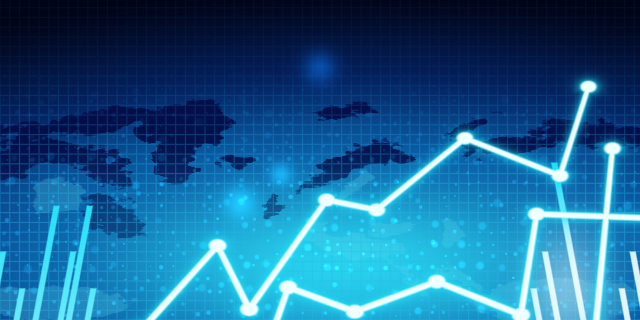
Write a WebGL 1 fragment shader that draws this background.

```glsl
precision highp float;
// Financial backdrop: a cyan glow under a dark sky, a faint world map, a fine grid,
// soft lights, slanted bars and glowing charts. Shapes are distance functions in
// units of the canvas height (x 0..2, y 0..1); noise roughens the coasts.
uniform vec2 u_resolution;

const vec2 GLOW_CENTER = vec2(1.08, 0.17);
const vec2 GLOW_SCALE = vec2(0.35, 1.0);
const float GRID_CELL = 0.0305;
const float GRID_HALF_WIDTH = 0.0009;
const float GRID_STRENGTH = 0.42;
const float BAR_HALF_WIDTH = 0.0095;
const float BAR_LEAN = 0.185;
const vec2 COAST_WARP = vec2(0.1, 0.03);
const vec3 NIGHT = vec3(0.005, 0.015, 0.09);
const vec3 NAVY = vec3(0.015, 0.13, 0.38);
const vec3 OCEAN = vec3(0.04, 0.36, 0.64);
const vec3 AQUA = vec3(0.16, 0.82, 0.93);
const vec3 LAND = vec3(0.01, 0.04, 0.27);
const vec3 CYAN = vec3(0.1, 0.92, 1.0);
const vec3 WHITE = vec3(0.94, 1.0, 1.0);

float hash(vec2 p) { return fract(sin(dot(p, vec2(127.1, 311.7))) * 43758.5); }

float noise(vec2 p) {
  vec2 i = floor(p), f = fract(p);
  f = f * f * (3.0 - 2.0 * f);
  return mix(mix(hash(i), hash(i + vec2(1, 0)), f.x),
             mix(hash(i + vec2(0, 1)), hash(i + vec2(1, 1)), f.x), f.y);
}

float fbm(vec2 p) {
  float sum = 0.0, amp = 0.5;
  for (int i = 0; i < 4; i++) { sum += amp * noise(p); p = p * 2.1 + 7.3; amp *= 0.5; }
  return sum;
}

float oval(vec2 p, vec2 radii, float tilt) {
  float c = cos(tilt), s = sin(tilt);
  p = vec2(c * p.x + s * p.y, c * p.y - s * p.x);
  return (length(p / radii) - 1.0) * min(radii.x, radii.y);
}

// Joins an oval to distance d: centre, radii, tilt.
#define ADD(x, y, rx, ry, t) d = min(d, oval(p - vec2(x, y), vec2(rx, ry), t));

float landDistance(vec2 p) {
  float d = 1.0;
  ADD(.578, .61, .135, .075, 0.)   // Greenland
  ADD(.545, .505, .06, .09, 0.)
  ADD(.737, .49, .045, .014, 0.)   // Iceland
  ADD(1.08, .652, .065, .018, .1)  // Svalbard
  ADD(.3, .62, .17, .036, .15)     // Canada
  ADD(.08, .59, .09, .018, 0.)
  ADD(.17, .525, .17, .036, -.1)
  ADD(.33, .475, .095, .04, -.5)
  ADD(.03, .49, .09, .045, 0.)
  ADD(.36, .32, .1, .055, -.5)
  ADD(1.08, .485, .14, .034, .45)  // Scandinavia
  ADD(1.19, .515, .09, .03, -.1)
  ADD(.86, .365, .022, .045, 0.)   // Britain
  ADD(1.46, .6, .07, .014, .4)     // Russia
  ADD(1.6, .545, .14, .024, .1)
  ADD(1.85, .585, .17, .04, -.1)
  return d;
}

float seaDistance(vec2 p) {
  float d = 1.0;
  ADD(.18, .39, .085, .055, 0.)    // Hudson Bay
  ADD(1.12, .43, .065, .022, .7)   // Baltic
  ADD(1.11, .23, .15, .035, -.1)   // Mediterranean
  ADD(.98, .27, .05, .035, 0.)
  ADD(1.22, .285, .06, .022, 0.)   // Black Sea
  ADD(1.4, .27, .028, .045, 0.)    // Caspian
  ADD(1.28, .13, .075, .013, -.9)  // gulfs
  ADD(1.43, .13, .065, .016, -.6)
  ADD(1.75, .06, .25, .07, 0.)     // southern waters
  ADD(.15, .05, .25, .055, 0.)
  return d;
}

// Soft round lights, at most one per cell.
float lights(vec2 p, float scale) {
  vec2 cell = floor(p * scale) + scale;
  float pick = hash(cell), radius = mix(0.1, 0.28, hash(cell + 5.3));
  vec2 center = 0.3 + 0.4 * vec2(hash(cell + 3.1), hash(cell + 8.7));
  return step(0.5, pick) * pick * (1.0 - smoothstep(radius * 0.4, radius, length(fract(p * scale) - center)));
}

float halo(vec2 p, vec2 center, float radius) {
  vec2 q = (p - center) / radius;
  return exp(-dot(q, q));
}

// Two bars of equal height, leaning alike.
float bars(vec2 p, vec2 tops, float height, float lean) {
  float y = p.y - height;
  vec2 side = abs(p.x - tops - lean * y);
  return max(min(side.x, side.y) - BAR_HALF_WIDTH, y);
}

// Chart segment with an oval marker at each end.
float link(vec2 p, vec2 a, vec2 b) {
  vec2 ab = b - a, q = p - a;
  float line = length(q - ab * clamp(dot(q, ab) / dot(ab, ab), 0.0, 1.0));
  vec2 marker = mix(vec2(0.026, 0.02), vec2(0.021, 0.015), p.y);
  return min(line - mix(0.0085, 0.005, p.y), min(oval(q, marker, 0.0), oval(p - b, marker, 0.0)));
}

float chain(vec2 p, vec2 a, vec2 b, vec2 c, vec2 d) {
  return min(link(p, a, b), min(link(p, b, c), link(p, c, d)));
}

float chartDistance(vec2 p) {
  vec2 mid = vec2(1.177, .344), peak = vec2(1.75, .451), low = vec2(1.365, .12);
  float d = chain(p, vec2(.443, -.03), vec2(.68, .232), vec2(.779, .034), vec2(1.021, .375));
  d = min(d, chain(p, vec2(1.021, .375), mid, vec2(1.453, .568), peak));
  d = min(d, link(p, peak, vec2(1.839, .729)));
  d = min(d, chain(p, vec2(.855, -.03), vec2(.901, .102), vec2(1.109, .026), low));
  d = min(d, chain(p, low, vec2(1.628, .016), vec2(1.677, .331), vec2(2.04, .318)));
  return min(d, link(p, vec2(1.861, -.03), vec2(1.914, .536)));
}

void main() {
  vec2 p = gl_FragCoord.xy / u_resolution * vec2(2, 1);
  float px = 1.0 / u_resolution.y;
  // Sky and glow
  float r = length((p - GLOW_CENTER) * GLOW_SCALE);
  vec3 color = mix(AQUA, OCEAN, smoothstep(0.0, 0.4, r));
  color = mix(color, NAVY, smoothstep(0.33, 0.62, r));
  color = mix(color, NIGHT, smoothstep(0.53, 0.88, r));
  // Map
  vec2 q = p + COAST_WARP * (fbm(p * vec2(18, 34)) - 0.47);
  float coast = 0.04 * (fbm(p * vec2(28, 60) + 9.0) - 0.47);
  float land = 1.0 - smoothstep(-px, px, landDistance(q) + coast);
  float sea = 1.0 - smoothstep(-px, px, seaDistance(q) + 0.5 * coast);
  color = mix(color, LAND, land * mix(0.45, 0.9, smoothstep(0.32, 0.58, p.y)));
  color = mix(color, vec3(0.35, 0.86, 0.94), 0.26 * sea);
  // Lights
  float low = 1.0 - smoothstep(0.35, 0.85, p.y);
  color += CYAN * low * (0.16 * lights(p, 15.0) + 0.2 * lights(p, 27.0));
  color += CYAN * 0.27 * (halo(p, vec2(0.75, 0.37), 0.05) + halo(p, vec2(0.878, 0.456), 0.035));
  color += OCEAN * 0.5 * halo(p, vec2(1.0, 0.79), 0.05);
  // Grid
  vec2 g = 0.5 * GRID_CELL - abs(fract(p / GRID_CELL) - 0.5) * GRID_CELL;
  float grid = 1.0 - smoothstep(-0.5 * px, px, min(g.x, g.y) - GRID_HALF_WIDTH);
  color = mix(color, vec3(0.15, 0.72, 0.92), grid * GRID_STRENGTH * mix(0.12, 1.0, low));
  // Haze and bars
  color = mix(color, vec3(0.72, 0.87, 0.95), 0.55 * halo(p * vec2(1.5, 1), vec2(2.66, 0.1), 0.17));
  float left = min(bars(p, vec2(.177, .281), .357, BAR_LEAN), bars(p, vec2(.01, .229), .214, BAR_LEAN));
  left = min(left, bars(p, vec2(.07, .292), .099, BAR_LEAN));
  float right = min(bars(p, vec2(1.732), .492, -BAR_LEAN), bars(p, vec2(1.703, 1.977), .214, -BAR_LEAN));
  right = min(right, bars(p, vec2(1.667, 1.943), .099, -BAR_LEAN));
  color = mix(color, mix(WHITE, CYAN, 0.6 + p.y), 0.92 - 0.92 * smoothstep(-px, px, left));
  color = mix(color, mix(WHITE, CYAN, smoothstep(0.15, 0.5, p.y)), 0.92 - 0.92 * smoothstep(-px, px, right));
  // Charts
  float chart = chartDistance(p);
  color = mix(color, CYAN, 0.75 * exp(-max(chart, 0.0) * 90.0));
  color = mix(color, WHITE, 1.0 - smoothstep(-0.003, 0.003 + px, chart));
  gl_FragColor = vec4(clamp(color, 0.0, 1.0), 1.0);
}
```
